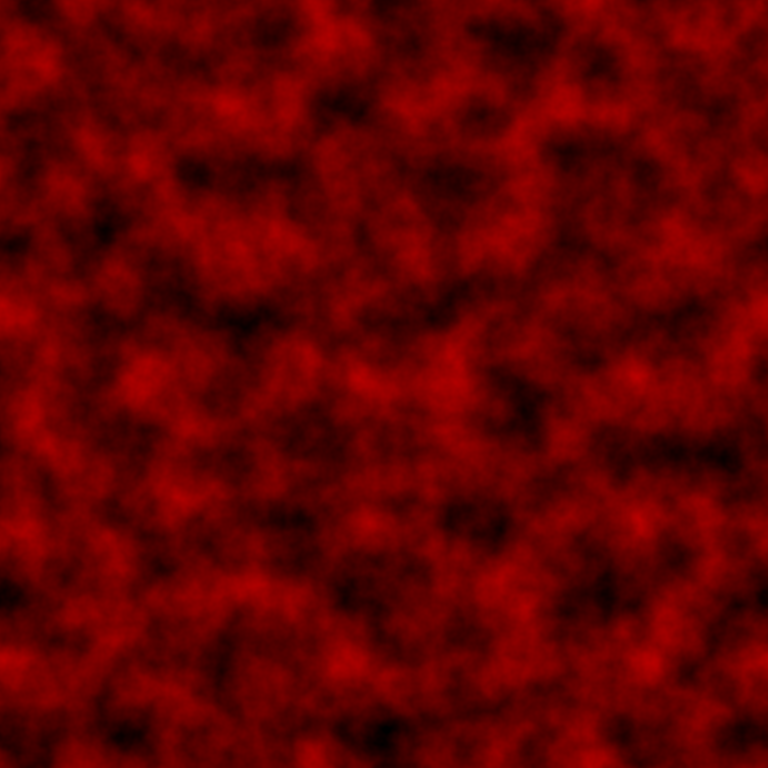
Give the GLSL for this texture, as a Shadertoy shader.

```glsl
// Seamless cloudy texture: blood-red mottling with soft near-black hollows.

// Random unit vector for a lattice cell; the seed separates noise layers.
vec2 randomGradient(ivec2 cell, int seed) {
    uint h = uint(cell.x) * 1597334677u ^ uint(cell.y) * 3812015801u ^ uint(seed) * 668265263u;
    h = (h ^ (h >> 15)) * 2246822519u;
    h = (h ^ (h >> 13)) * 3266489917u;
    h ^= h >> 16;
    float angle = 6.28318 * float(h & 65535u) / 65536.0;
    return vec2(cos(angle), sin(angle));
}

// Contribution of one cell corner, with the lattice wrapped at the period.
float cornerValue(ivec2 cell, ivec2 corner, vec2 local, int period, int seed) {
    ivec2 wrapped = (cell + corner) % period;
    return dot(randomGradient(wrapped, seed), local - vec2(corner));
}

// Gradient noise that repeats every "period" cells.
float tilingNoise(vec2 p, int period, int seed) {
    ivec2 cell = ivec2(floor(p));
    vec2 f = fract(p);
    vec2 fade = f * f * f * (f * (f * 6.0 - 15.0) + 10.0);
    float bottom = mix(cornerValue(cell, ivec2(0, 0), f, period, seed),
                       cornerValue(cell, ivec2(1, 0), f, period, seed), fade.x);
    float top = mix(cornerValue(cell, ivec2(0, 1), f, period, seed),
                    cornerValue(cell, ivec2(1, 1), f, period, seed), fade.x);
    return mix(bottom, top, fade.y);
}

// Five octaves, each shifted so that their lattices do not line up.
float cloud(vec2 uv) {
    float sum = 0.0;
    float amplitude = 1.0;
    int period = 11;
    for (int octave = 0; octave < 5; octave++) {
        vec2 shift = float(octave) * vec2(0.37, 0.61);
        sum += amplitude * tilingNoise(uv * float(period) + shift, period, octave + 1);
        amplitude *= 0.5;
        period *= 2;
    }
    return sum;
}

void mainImage(out vec4 fragColor, in vec2 fragCoord) {
    vec2 uv = fract(fragCoord / iResolution.xy);
    float red = 0.38 + 0.435 * cloud(uv);
    fragColor = vec4(clamp(red, 0.0, 1.0), 0.0, 0.0, 1.0);
}
```
